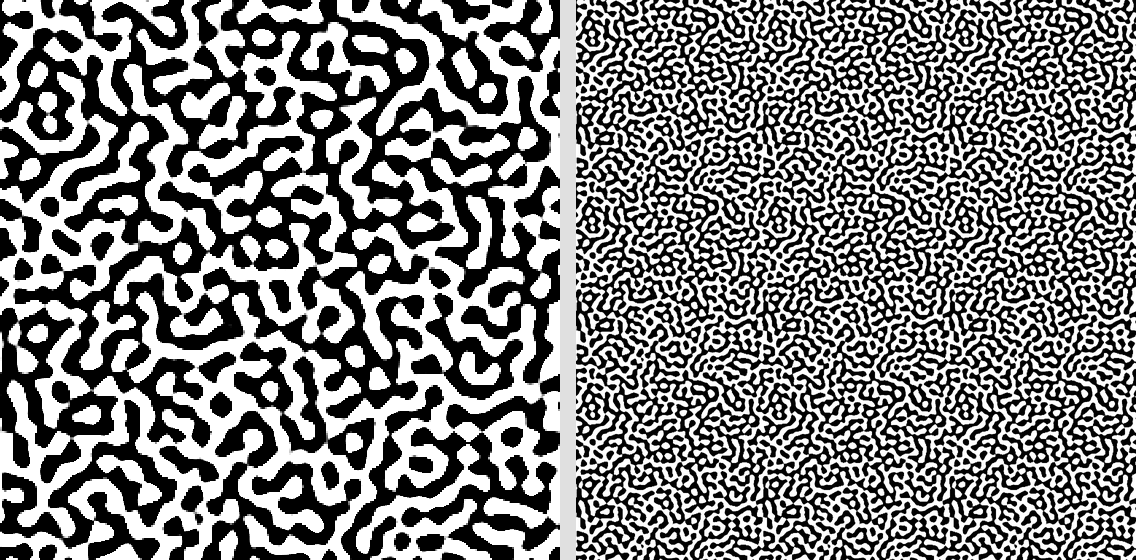
Left, the tile; right, the same tile 3 across and 3 down.
This pattern is drawn by a WebGL 2 fragment shader. Its source:

```glsl
#version 300 es
precision highp float;

uniform vec2 u_resolution;
out vec4 outColor;

const float TAU = 6.2831853;
const vec3 BLACK = vec3(0.0);
const vec3 WHITE = vec3(1.0);
const int WAVES = 96;
const float CELLS = 256.0;         // grid cells across the canvas
const vec2 BAND = vec2(16.5, 26.5); // lowest and highest wave count across the canvas
const float SOFTNESS = 0.07;       // half width of the threshold

float hash(vec2 p) {
    return fract(sin(dot(p, vec2(12.9898, 78.233))) * 43758.5453);
}

// Hold the position at each cell centre, with a short ramp to the next cell
vec2 snapToCells(vec2 uv, float cells) {
    vec2 q = uv * cells;
    vec2 offset = fract(q) - 0.5;
    vec2 ramp = 0.5 * sign(offset) * smoothstep(0.3, 0.5, abs(offset));
    return (floor(q) + 0.5 + ramp) / cells;
}

// Sum of plane waves in every direction; whole wave counts make it tile
float bandNoise(vec2 uv, vec2 band) {
    float sum = 0.0;
    for (int i = 0; i < WAVES; i++) {
        float id = float(i);
        float angle = 0.5 * TAU * (id + hash(vec2(id, 1.0))) / float(WAVES);
        float frequency = mix(band.x, band.y, hash(vec2(id, 2.0)));
        vec2 wave = round(frequency * vec2(cos(angle), sin(angle)));
        float phase = hash(vec2(id, 3.0));
        sum += cos(TAU * (dot(wave, uv) + phase));
    }
    return sum * sqrt(2.0 / float(WAVES));
}

void main() {
    vec2 uv = gl_FragCoord.xy / u_resolution;
    float field = bandNoise(snapToCells(uv, CELLS), BAND);

    // Cutting at zero gives both colours an equal share
    float mask = smoothstep(-SOFTNESS, SOFTNESS, field);
    outColor = vec4(mix(BLACK, WHITE, mask), 1.0);
}
```
